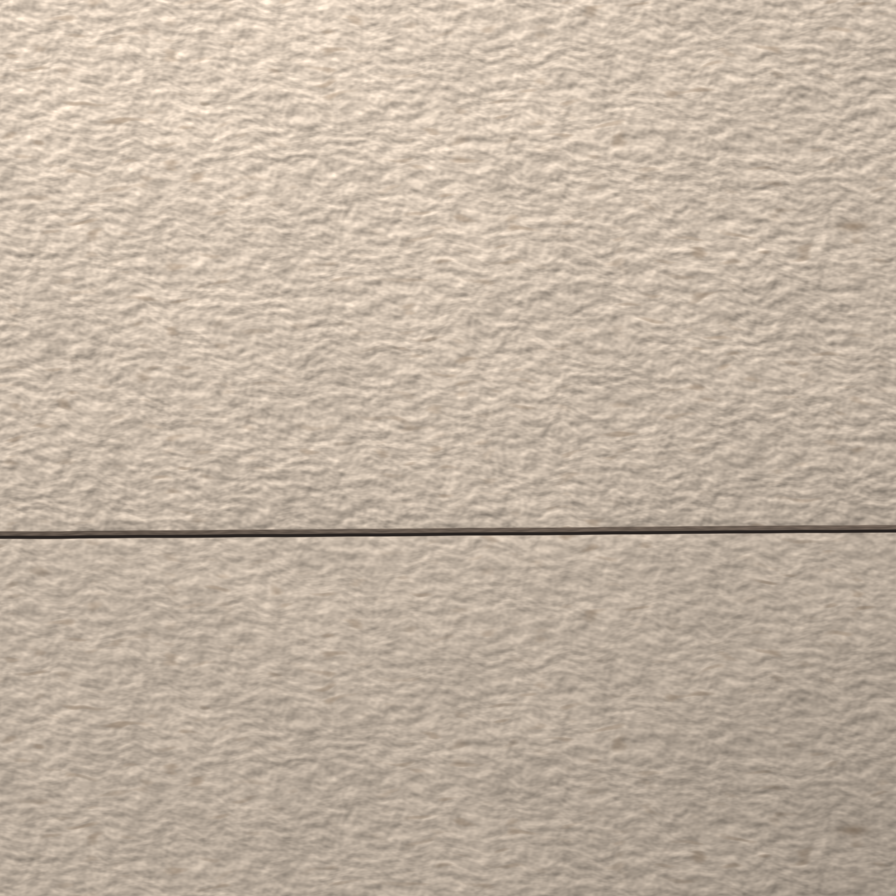
This texture is drawn by a WebGL 1 fragment shader. Its source:

```glsl
precision highp float;
// Pale sandstone cladding: two stacked slabs with fine horizontal grain and one dark joint.

uniform vec2 u_resolution;

const vec3 STONE = vec3(0.775, 0.716, 0.652);
const vec3 FLECK_TINT = vec3(0.56, 0.48, 0.40);
const vec3 JOINT_LIP = vec3(0.40, 0.35, 0.31);
const vec3 JOINT_CORE = vec3(0.15, 0.13, 0.12);

const float SLAB_HEIGHT = 0.674;     // vertical repeat of the slab
const float JOINT_LEFT = 0.4025;     // joint height at the left edge
const float JOINT_RISE = 0.0075;     // climb of the joint across the canvas
const float JOINT_HALF_WIDTH = 0.0042;
const vec2 GRAIN_FREQ = vec2(42.0, 88.0);
const vec2 FLECK_FREQ = vec2(34.0, 105.0);
const vec2 BLOTCH_FREQ = vec2(7.0, 14.0);
const float RELIEF_STRENGTH = 0.17;
const float GRAIN_STRENGTH = 0.10;
const float BLOTCH_STRENGTH = 0.055;
const float FLECK_STRENGTH = 0.50;
const float SPECKLE_STRENGTH = 0.07;

vec2 gradientAt(vec2 cell) {
  vec3 h = fract(cell.xyx * vec3(0.1031, 0.1030, 0.0973));
  h += dot(h, h.yzx + 33.33);
  float angle = 6.28318 * fract((h.x + h.y) * h.z);
  return vec2(cos(angle), sin(angle));
}

float gradientNoise(vec2 p) {
  vec2 i = floor(p);
  vec2 f = p - i;
  vec2 w = f * f * f * (f * (f * 6.0 - 15.0) + 10.0);
  vec2 e = vec2(1.0, 0.0);
  float bottom = mix(dot(gradientAt(i), f), dot(gradientAt(i + e), f - e), w.x);
  float top = mix(dot(gradientAt(i + e.yx), f - e.yx),
                  dot(gradientAt(i + e.xx), f - e.xx), w.x);
  return mix(bottom, top, w.y);
}

float fbm(vec2 p) {
  float sum = 0.0;
  float amplitude = 1.0;
  for (int octave = 0; octave < 3; octave++) {
    sum += amplitude * gradientNoise(p);
    p = mat2(1.9, 0.25, -0.25, 1.9) * p + 17.3;
    amplitude *= 0.6;
  }
  return sum;
}

// Split-face stone; s is the position within one slab.
vec3 slabColor(vec2 s, float roughness) {
  vec2 warp = 0.006 * vec2(gradientNoise(s * 19.0), gradientNoise(s * 23.0 + 51.0));
  vec2 q = (s + warp) * GRAIN_FREQ + 11.0;
  float height = fbm(q);
  float relief = height - fbm(q + vec2(-0.12, 0.38));
  float blotch = fbm(s * BLOTCH_FREQ + 83.0);
  float speckle = gradientNoise(s * vec2(190.0, 235.0) + 5.0);

  float shade = 1.0 + roughness * (RELIEF_STRENGTH * relief + SPECKLE_STRENGTH * speckle)
              + GRAIN_STRENGTH * height + BLOTCH_STRENGTH * blotch;
  vec3 color = STONE * shade;

  // Short dark pits, gathered in loose patches
  float pits = gradientNoise((s + warp) * FLECK_FREQ + 131.0);
  float patches = smoothstep(-0.35, 0.4, blotch);
  float fleck = smoothstep(0.20, 0.58, pits) * patches;
  color = mix(color, FLECK_TINT, FLECK_STRENGTH * fleck);

  // One larger rusty pit in every slab
  vec2 d = (s - vec2(0.952, 0.338)) / vec2(0.014, 0.0045);
  return mix(color, FLECK_TINT, 0.65 * exp(-dot(d, d)));
}

// Soft light from the upper left, fading toward the lower right.
float lightAt(vec2 uv) {
  float light = mix(0.93, 1.075, smoothstep(0.0, 1.0, uv.y));
  light -= 0.065 * smoothstep(0.45, 1.0, uv.x);
  light -= 0.045 * smoothstep(0.35, 0.0, uv.y) * uv.x;
  vec2 glow = (uv - vec2(0.22, 1.02)) / vec2(0.45, 0.30);
  return light + 0.055 * exp(-dot(glow, glow));
}

void main() {
  vec2 uv = gl_FragCoord.xy / u_resolution;
  float pixel = 1.0 / u_resolution.y;

  float jointY = JOINT_LEFT + JOINT_RISE * uv.x + 0.0006 * gradientNoise(vec2(uv.x * 18.0, 3.5));
  float offset = uv.y - jointY;
  float upper = smoothstep(-pixel, pixel, offset);

  vec2 slab = vec2(uv.x, mod(offset, SLAB_HEIGHT));
  vec3 color = slabColor(slab, mix(0.72, 1.0, upper)) * lightAt(uv);

  // Shaded edge above the joint, pale worn edge below it
  color *= 1.0 - 0.13 * upper * exp(-abs(offset) / 0.008);
  color *= 1.0 + 0.06 * (1.0 - upper) * exp(-abs(offset) / 0.010);

  // Joint: brown upper lip over a dark core
  float wear = 0.5 + 0.5 * gradientNoise(vec2(uv.x * 75.0, offset * 400.0));
  vec3 lip = JOINT_LIP * (0.75 + 0.4 * wear + 0.12 * uv.x);
  float core = 1.0 - smoothstep(-0.0008 - pixel, -0.0008 + pixel, offset);
  float joint = 1.0 - smoothstep(-pixel, pixel, abs(offset) - JOINT_HALF_WIDTH);
  color = mix(color, mix(lip, JOINT_CORE, core), joint);

  gl_FragColor = vec4(clamp(color, 0.0, 1.0), 1.0);
}
```
